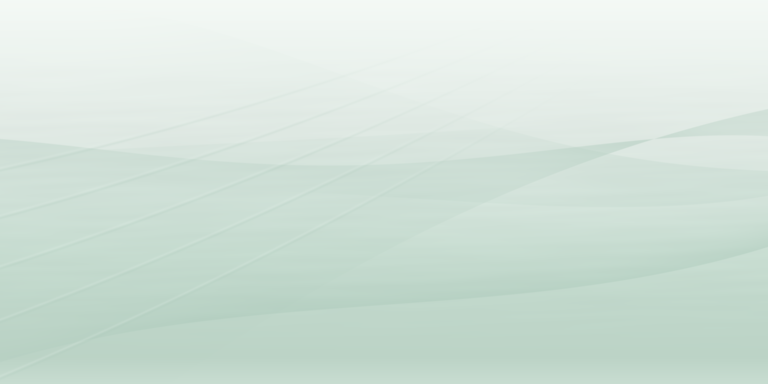
A WebGL 2 fragment shader for this background:

```glsl
#version 300 es
precision highp float;
// Pale green misty background with translucent flowing veils and fine rising strands.

uniform vec2 u_resolution;
out vec4 outColor;

const vec3 VEIL_TINT = vec3(0.66, 0.78, 0.72);
const vec3 STRAND_LIGHT = vec3(0.91, 0.95, 0.93);
const float RIBBON_OPACITY = 0.30;
const float FOLD_OPACITY = 0.42;
const float BAND_OPACITY = 0.19;
const float HAZE_OPACITY = 0.10;
const float STREAK_STRENGTH = 0.012;
const float STRAND_WIDTH = 0.0035;
const int STRAND_COUNT = 8;

// Background colours and their depths below the top edge
const int STOPS = 8;
const float STOP_DEPTH[STOPS] = float[](0.0, 0.15, 0.35, 0.5, 0.65, 0.78, 0.93, 1.0);
const vec3 STOP_COLOR[STOPS] = vec3[](
    vec3(0.955, 0.975, 0.960), vec3(0.925, 0.952, 0.935),
    vec3(0.875, 0.912, 0.890), vec3(0.845, 0.900, 0.870),
    vec3(0.790, 0.870, 0.825), vec3(0.755, 0.845, 0.795),
    vec3(0.735, 0.827, 0.775), vec3(0.785, 0.865, 0.820));

vec3 backdrop(float depth) {
    vec3 color = STOP_COLOR[0];
    for (int i = 1; i < STOPS; i++) {
        float t = (depth - STOP_DEPTH[i - 1]) / (STOP_DEPTH[i] - STOP_DEPTH[i - 1]);
        color = mix(color, STOP_COLOR[i], clamp(t, 0.0, 1.0));
    }
    return color;
}

// Smooth polynomial through five evenly spaced heights (Newton form)
float curve(float x, float a, float b, float c, float d, float e) {
    float s = 4.0 * x;
    float d1 = b - a;
    float d2 = c - 2.0 * b + a;
    float d3 = d - 3.0 * c + 3.0 * b - a;
    float d4 = e - 4.0 * d + 6.0 * c - 4.0 * b + a;
    return a + s * (d1 + (s - 1.0) / 2.0 * (d2 + (s - 2.0) / 3.0 * (d3 + (s - 3.0) / 4.0 * d4)));
}

// Antialiased coverage of the area below an edge
float below(float depth, float edge) {
    float pixel = 1.0 / u_resolution.y;
    return smoothstep(-pixel, pixel, depth - edge);
}

vec2 gradientAt(vec2 cell) {
    float angle = 6.2832 * fract(sin(dot(cell, vec2(127.1, 311.7))) * 43758.5);
    return vec2(cos(angle), sin(angle));
}

float gradientNoise(vec2 p) {
    vec2 i = floor(p), f = fract(p);
    vec2 w = f * f * f * (f * (f * 6.0 - 15.0) + 10.0);
    vec2 o = vec2(0.0, 1.0);
    float low = mix(dot(gradientAt(i), f), dot(gradientAt(i + o.yx), f - o.yx), w.x);
    float high = mix(dot(gradientAt(i + o), f - o), dot(gradientAt(i + 1.0), f - 1.0), w.x);
    return mix(low, high, w.y);
}

void main() {
    vec2 uv = gl_FragCoord.xy / u_resolution;
    float x = uv.x, depth = 1.0 - uv.y;
    vec3 color = backdrop(depth);

    // Edges of the veils
    float flatEdge = curve(x, 0.362, 0.414, 0.428, 0.383, 0.355);
    float steepEdge = curve(x, 1.335, 0.959, 0.656, 0.431, 0.284);
    float bandTop = curve(x, 0.03, 0.065, 0.234, 0.383, 0.445);
    float bandBottom = curve(x, 0.50, 0.492, 0.512, 0.538, 0.51);
    float hazeTop = curve(x, 0.41, 0.378, 0.352, 0.32, 0.30);
    float foldEdge = curve(x, 0.943, 0.84, 0.794, 0.748, 0.643);

    // Faint haze above the ribbon
    float haze = below(depth, hazeTop) * (1.0 - below(depth, flatEdge));
    color = mix(color, VEIL_TINT, HAZE_OPACITY * haze * smoothstep(0.8, 0.5, x));

    // Wide band sweeping down to the right
    float band = below(depth, bandTop) * (1.0 - below(depth, bandBottom));
    float bandFade = mix(0.18, 1.0, smoothstep(0.55, 0.85, x));
    bandFade *= smoothstep(0.1, 0.4, x) * exp(-max(depth - bandTop, 0.0) * 2.0);
    float bandFoot = exp((min(depth, bandBottom) - bandBottom) / 0.05) * smoothstep(0.3, 0.6, x);
    color = mix(color, VEIL_TINT, BAND_OPACITY * band * max(bandFade, 0.7 * bandFoot));

    // Twisted ribbon between two crossing edges
    float ribbon = abs(below(depth, flatEdge) - below(depth, steepEdge));
    float ribbonFade = exp(-max(depth - min(flatEdge, steepEdge), 0.0) / 0.22);
    float twist = exp(-pow((x - 0.83) / 0.07, 2.0));
    color = mix(color, VEIL_TINT, ribbon * (RIBBON_OPACITY * ribbonFade + 0.14 * twist));

    // Shaded fold along the lower sweep
    float fold = exp(min(depth - foldEdge, 0.0) / 0.065) * (1.0 - below(depth, foldEdge));
    color = mix(color, VEIL_TINT, FOLD_OPACITY * fold * mix(0.5, 1.0, smoothstep(0.0, 0.3, x)));

    // Rising strands: a light line with a soft shadow beneath
    for (int i = 0; i < STRAND_COUNT; i++) {
        float k = float(i);
        float strand = 0.4375 - 0.44 * x - 0.246 * x * x + k * (0.12 - 0.1 * x) + 0.0039 * k * k;
        float offset = (depth - strand) / STRAND_WIDTH;
        float fade = smoothstep(0.0, 0.45, depth) * smoothstep(0.85, 0.35, x) * step(k, 4.5);
        color = mix(color, STRAND_LIGHT, 0.16 * fade * exp(-offset * offset));
        color = mix(color, VEIL_TINT, 0.17 * fade * exp(-pow(offset - 2.0, 2.0)));
    }

    // Soft brushed streaks
    float streaks = gradientNoise(vec2(x * 7.0, depth * 55.0 + x * 3.0));
    color += STREAK_STRENGTH * streaks * smoothstep(0.05, 0.35, depth) * smoothstep(0.95, 0.7, depth);

    outColor = vec4(color, 1.0);
}
```
